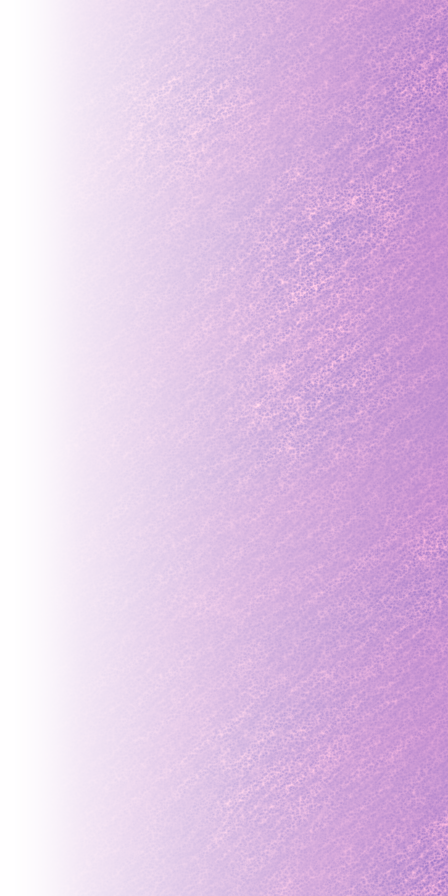
Give the GLSL for this background, as a Shadertoy shader.

```glsl
const vec3 PAPER = vec3(1.0, 0.998, 1.0);
const vec3 ORCHID = vec3(0.775, 0.560, 0.815);
const vec3 GRAIN_TINT = vec3(0.150, 0.105, 0.040);
const vec3 ROSE_TINT = vec3(0.035, 0.014, 0.008);
const float STROKE_ANGLE = 0.68;

vec2 hash2(vec2 p) {
    vec3 q = fract(p.xyx * vec3(0.1031, 0.1030, 0.0973));
    q += dot(q, q.yzx + 33.33);
    return fract((q.xx + q.yz) * q.zy);
}

vec2 rotate(vec2 p, float angle) {
    float c = cos(angle), s = sin(angle);
    return vec2(c * p.x + s * p.y, c * p.y - s * p.x);
}

// Cellular noise: distance to the nearest scattered point, centred on zero
float cellular(vec2 p) {
    vec2 cell = floor(p);
    float nearest = 4.0;
    for (int y = -1; y <= 1; y++) {
        for (int x = -1; x <= 1; x++) {
            vec2 neighbour = cell + vec2(x, y);
            vec2 offset = neighbour + hash2(neighbour + 80.0) - p;
            nearest = min(nearest, dot(offset, offset));
        }
    }
    return sqrt(nearest) - 0.45;
}

// Soft patch of rough paper, stretched along the strokes
float patchMask(vec2 p, vec2 centre, float size) {
    vec2 d = rotate(p - centre, STROKE_ANGLE) * vec2(0.75, 1.15) / size;
    return exp(-dot(d, d));
}

float roughness(vec2 p) {
    float rough = patchMask(p, vec2(0.73, 1.45), 0.15);
    rough += 0.8 * patchMask(p, vec2(0.72, 1.13), 0.14);
    rough += patchMask(p, vec2(0.99, 0.05), 0.14);
    rough += 0.9 * patchMask(p, vec2(0.98, 1.82), 0.16);
    rough += 0.7 * patchMask(p, vec2(0.40, 1.74), 0.13);
    rough += 0.6 * patchMask(p, vec2(0.97, 0.72), 0.16);
    rough += 0.5 * patchMask(p, vec2(0.66, 0.30), 0.16);
    return min(rough, 1.0);
}

// Broad pigment variation along the stroke direction
float pigmentDrift(vec2 p) {
    vec2 q = rotate(p, STROKE_ANGLE);
    float drift = sin(q.y * 13.0 + 1.5 * sin(q.x * 5.0));
    drift += 0.6 * sin(q.y * 29.0 + q.x * 4.0 + 2.0 * sin(q.x * 7.0));
    return drift / 1.6;
}

// Pigment density from the bare left edge to the full right edge
float coverage(float x) {
    float ramp = 1.0 - pow(1.0 - clamp(x, 0.0, 1.0), 1.25);
    return 0.96 * ramp * smoothstep(-0.04, 0.20, x);
}

void mainImage(out vec4 fragColor, in vec2 fragCoord) {
    vec2 p = fragCoord / iResolution.xy * vec2(1.0, 2.0);
    vec2 along = rotate(p, STROKE_ANGLE);
    float rough = roughness(p);
    float drift = pigmentDrift(p);

    // Diagonal strokes at two widths
    float broadStrokes = cellular(along * vec2(8.0, 42.0));
    float thinStrokes = cellular(along * vec2(24.0, 92.0) + 31.0);
    float strokes = 0.35 * broadStrokes + 0.45 * thinStrokes;

    // Paper tooth, crisper where a stroke skips over it
    float tooth = cellular(rotate(p, 0.35) * vec2(95.0, 130.0));
    float fineTooth = cellular(p * 170.0 + 17.0);
    float skip = 1.0 + 1.2 * broadStrokes;
    float weave = sin(p.x * 390.0) * sin(p.y * 360.0);
    float grain = strokes + skip * (0.75 * tooth + 0.75 * fineTooth) + 0.05 * weave;

    float ink = coverage(p.x) * (1.0 + 0.03 * (p.y - 1.0) + 0.015 * drift);
    vec3 color = mix(PAPER, ORCHID, ink);
    float strength = smoothstep(0.0, 0.75, ink);
    color += GRAIN_TINT * grain * strength * (0.65 + 1.3 * rough);
    color += ROSE_TINT * strength * (0.4 * drift + 0.5 * rough);

    fragColor = vec4(clamp(color, 0.0, 1.0), 1.0);
}
```
